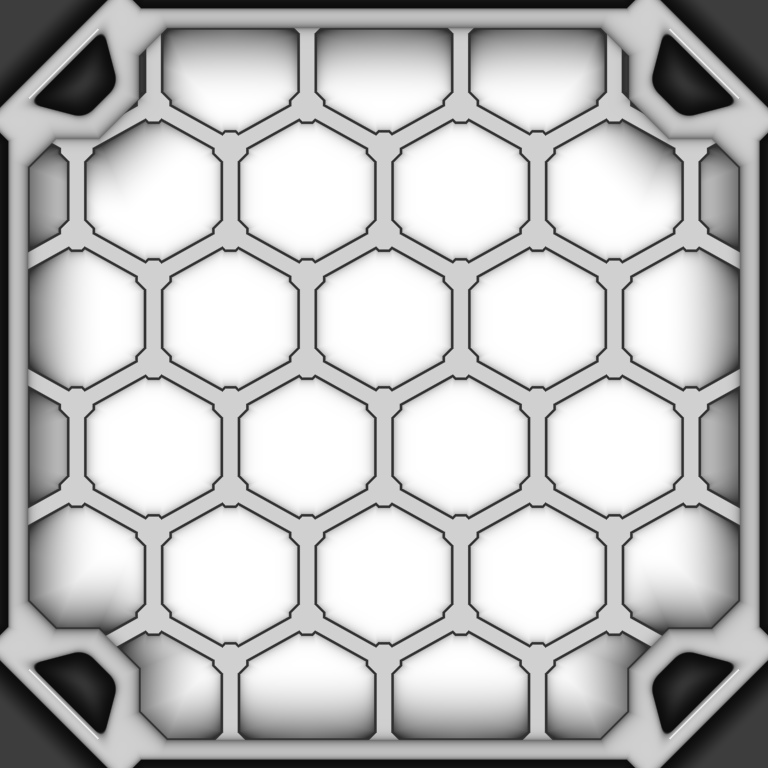
A three.js fragment shader for this texture map:

```glsl
// Grey hexagonal grille over white, set in a machined frame with cut corners.
varying vec2 vUv;

const vec3 METAL = vec3(0.815);
const vec3 OUTLINE = vec3(0.19);
const vec3 HIGHLIGHT = vec3(0.97);
const float DIAGONAL = 0.70711;

// Coverage of the inside (negative side) of a signed distance.
float fill(float d) {
  return 1.0 - smoothstep(-0.0011, 0.0011, d);
}

float smoothMax(float a, float b, float k) {
  float h = max(k - abs(a - b), 0.0) / k;
  return max(a, b) + h * h * k * 0.25;
}

float octagon(vec2 p, float r) {
  p = abs(p);
  return max(max(p.x, p.y), (p.x + p.y) * 0.765) - r;
}

// Offset from the nearest hexagon centre, on two interleaved lattices.
vec2 hexLocal(vec2 p) {
  vec2 pitch = vec2(0.2, 1.0 / 3.0);
  vec2 a = p - pitch * floor(p / pitch + 0.5);
  vec2 q = p - pitch * 0.5;
  vec2 b = q - pitch * floor(q / pitch + 0.5);
  vec2 squash = vec2(1.0, 1.0392);
  return length(a * squash) < length(b * squash) ? a : b;
}

// Negative on struts and joints, positive in the openings.
float grilleDistance(vec2 p) {
  vec2 c = abs(hexLocal(p - vec2(0.5, 0.5846)));
  float slant = 0.0971 - dot(c, vec2(0.4856, 0.8742));
  float strut = min(0.1 - c.x, slant) - 0.0095;
  float joint = min(octagon(c - vec2(0.0, 0.1111), 0.0205),
                    octagon(c - vec2(0.1, 0.0556), 0.0205));
  return min(strut, joint);
}

// Positive inside the window; takes distances from the nearest sides.
float windowDistance(float lo, float hi) {
  float sum = lo + hi;
  float chamfer = (sum - 0.254) * DIAGONAL;
  float plate = max(hi - 0.181, (sum - 0.31) * DIAGONAL);
  return min(min(lo - 0.0365, chamfer), plate);
}

// Negative in the dark recesses: side slots, corners and rounded holes.
float recessDistance(float lo, float hi) {
  float sum = lo + hi;
  float slot = max(lo - 0.0108, (0.173 - hi + lo) * DIAGONAL);
  float corner = (sum - 0.14) * DIAGONAL;
  float hole = smoothMax((0.173 - sum) * DIAGONAL, (sum - 0.264) * DIAGONAL, 0.012);
  hole = smoothMax(hole, hi * 0.967 - lo * 0.254 - 0.1204, 0.014);
  return min(min(slot, corner), hole);
}

// White openings, darkened beside the struts and towards the frame.
vec3 grille(float strut, float inside) {
  float nearFrame = pow(clamp(1.0 - inside / 0.1, 0.0, 1.0), 2.0);
  float light = 1.0 - 0.45 * exp(-max(strut, 0.0) / 0.006);
  light *= 1.0 - 0.55 * nearFrame * (1.0 + 0.6 * exp(-max(strut, 0.0) / 0.02));
  vec3 color = mix(vec3(light), OUTLINE, fill(strut - 0.0033));
  color = mix(color, OUTLINE, fill(inside - 0.0022));
  vec3 metal = METAL * (1.0 - 0.35 * exp(-max(inside, 0.0) / 0.005));
  return mix(color, metal, fill(strut));
}

// Metal border, shaded at its edges, with the recesses cut out.
vec3 frame(float lo, float hi, float inside) {
  float recess = recessDistance(lo, hi);
  float shade = 1.0 - 0.5 * exp(min(inside, 0.0) / 0.007);
  shade *= 1.0 - 0.5 * exp(-max(recess, 0.0) / 0.0035);
  vec3 color = METAL * shade;
  float glint = max(abs(lo + hi - 0.166) * DIAGONAL - 0.0009, hi - lo - 0.09);
  color = mix(color, HIGHLIGHT, fill(glint));
  vec3 depth = vec3(0.05 + 0.19 * smoothstep(0.0, 0.04, -recess));
  return mix(color, depth, fill(recess));
}

void main() {
  vec2 side = 0.5 - abs(vUv - 0.5);
  float lo = min(side.x, side.y);
  float hi = max(side.x, side.y);
  float inside = windowDistance(lo, hi);
  vec3 opening = grille(grilleDistance(vUv), inside);
  vec3 border = frame(lo, hi, inside);
  gl_FragColor = vec4(mix(opening, border, fill(inside)), 1.0);
}
```
